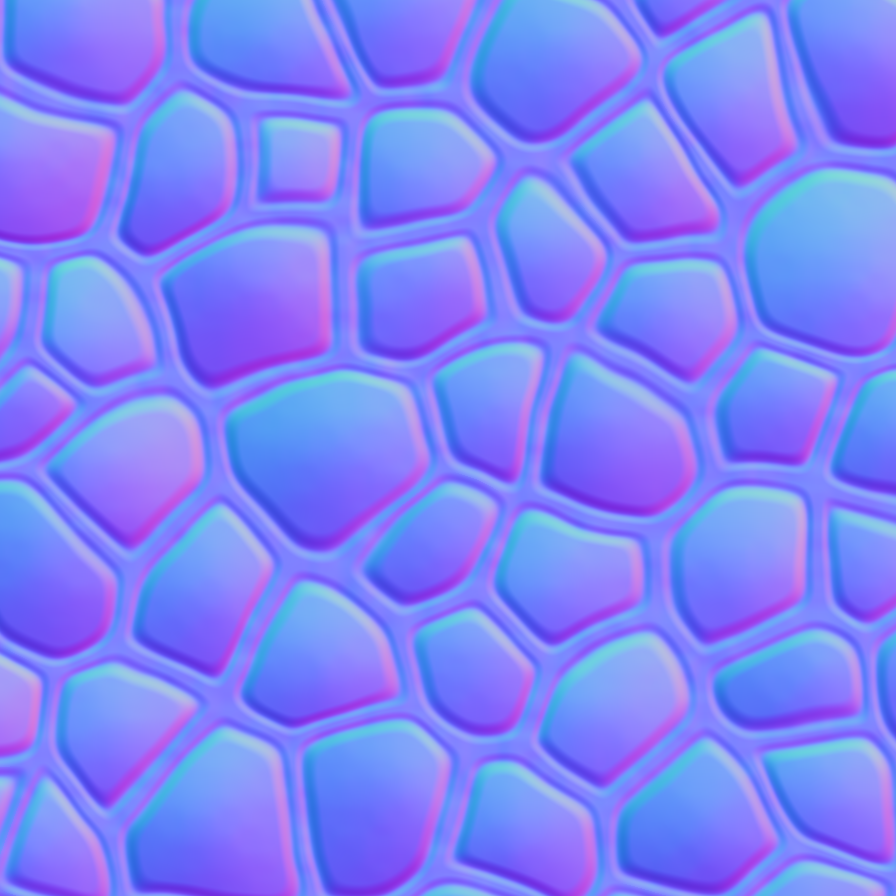
Reproduce this texture map procedurally as a WebGL 1 fragment shader.

```glsl
precision highp float;

uniform vec2 u_resolution;

const vec2 GRID = vec2(5.7, 6.7);            // stones across and up
const vec2 DOME_SLOPE = vec2(0.36, 0.50);    // steepness of the stone tops
const float HALF_GAP = 0.0145;               // half width of the mortar
const float CORNER_SHARPNESS = 150.0;

float hash(vec2 p) {
  return fract(sin(dot(p, vec2(127.1, 311.7))) * 43758.55);
}

vec2 hash2(vec2 p) {
  return vec2(hash(p), hash(p + vec2(37.3, 17.9)));
}

float noise(vec2 p) {
  vec2 i = floor(p);
  vec2 f = fract(p);
  f = f * f * f * (f * (f * 6.0 - 15.0) + 10.0);
  float low = mix(hash(i), hash(i + vec2(1.0, 0.0)), f.x);
  float high = mix(hash(i + vec2(0.0, 1.0)), hash(i + vec2(1.0, 1.0)), f.x);
  return mix(low, high, f.y);
}

vec2 noise2(vec2 p) {
  return vec2(noise(p), noise(p + vec2(51.7, 23.1))) - 0.5;
}

// Fine roughness as a height
float grain(vec2 p) {
  return noise(p * 24.0) + 0.5 * noise(p * 47.0 + 9.0);
}

vec2 grainSlope(vec2 p) {
  const float STEP = 0.003;
  float h = grain(p);
  return vec2(grain(p + vec2(STEP, 0.0)) - h,
              grain(p + vec2(0.0, STEP)) - h) / STEP;
}

// Smooth bump of height 1, zero beyond halfWidth
float bump(float x, float center, float halfWidth) {
  float t = clamp((x - center) / halfWidth, -1.0, 1.0);
  float s = 1.0 - t * t;
  return s * s;
}

// Stone centre in canvas units, rows staggered
vec2 seedPosition(vec2 cell) {
  vec2 jitter = 0.76 * (hash2(cell) - 0.5);
  float stagger = 0.5 * mod(cell.y, 2.0);
  return (cell + 0.5 + jitter + vec2(stagger, 0.0)) / GRID;
}

// Larger weights give larger stones
float seedWeight(vec2 cell) {
  return 0.005 * hash(cell + 71.3);
}

// Cell of the stone that owns p
vec2 findStone(vec2 p) {
  vec2 base = floor(p * GRID);
  vec2 owner = base;
  float best = 10.0;
  for (int y = -2; y <= 2; y++) {
    for (int x = -2; x <= 2; x++) {
      vec2 cell = base + vec2(float(x), float(y));
      vec2 r = seedPosition(cell) - p;
      float power = dot(r, r) - seedWeight(cell);
      if (power < best) {
        best = power;
        owner = cell;
      }
    }
  }
  return owner;
}

// xy: outward direction, z: rounded distance to the stone border
vec3 stoneBorder(vec2 p, vec2 owner) {
  vec2 base = floor(p * GRID);
  vec2 a = seedPosition(owner) - p;
  float powerA = dot(a, a) - seedWeight(owner);
  vec2 outward = vec2(0.0);
  float total = 1e-12;
  for (int y = -2; y <= 2; y++) {
    for (int x = -2; x <= 2; x++) {
      vec2 cell = base + vec2(float(x), float(y));
      vec2 b = seedPosition(cell) - p;
      float span = length(b - a);
      if (span > 0.0001) {
        float dist = 0.5 * (dot(b, b) - seedWeight(cell) - powerA) / span;
        float share = exp(-CORNER_SHARPNESS * dist);
        outward += share * (b - a) / span;
        total += share;
      }
    }
  }
  return vec3(outward / total, -log(total) / CORNER_SHARPNESS);
}

void main() {
  vec2 uv = gl_FragCoord.xy / u_resolution;
  vec2 p = uv + 0.03 * noise2(uv * 6.0) + 0.007 * noise2(uv * 17.0);
  vec2 owner = findStone(p);
  vec3 border = stoneBorder(p, owner);
  float gap = HALF_GAP + 0.005 * (noise(uv * 9.0 + 4.0) - 0.5);
  float stone = smoothstep(gap - 0.005, gap + 0.005, border.z);

  // Domed top with a small tilt of its own
  vec2 r = p - seedPosition(owner);
  vec2 dome = DOME_SLOPE * r / sqrt(dot(r, r) + 0.0045);
  vec2 tilt = 0.22 * (hash2(owner + 13.7) - 0.5);
  vec2 slope = stone * (dome + tilt);

  // Bevelled rim and the shallow groove around it
  float rim = 0.48 * bump(border.z, gap + 0.003, 0.011);
  float groove = 0.34 * bump(border.z, gap - 0.007, 0.007);
  slope += border.xy * (rim - groove);

  // Rough mortar, smoother stone
  slope -= mix(0.0024, 0.0008, stone) * grainSlope(uv);

  vec3 normal = normalize(vec3(slope + vec2(0.0, 0.03), 1.0));
  gl_FragColor = vec4(0.5 + 0.5 * normal, 1.0);
}
```
